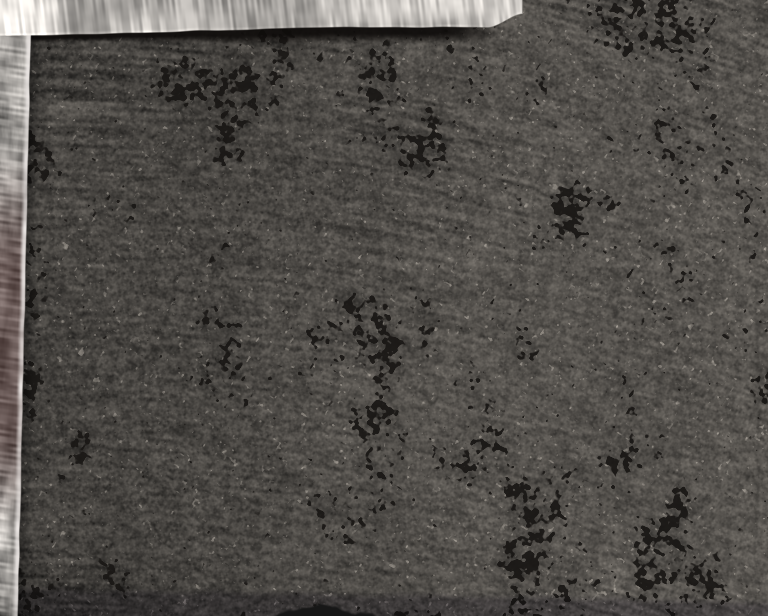
Write a Shadertoy shader that draws this texture.

```glsl
#define STONE_TINT vec3(1.03, 0.99, 0.935)
#define PIT_COLOR vec3(0.095, 0.086, 0.078)
#define FOIL_TINT vec3(1.01, 0.99, 0.965)
#define FOIL_DULL vec3(0.36, 0.29, 0.28)
#define PIT_SCALE 115.0
#define CLUMP_SCALE vec2(12.5, 10.0)
#define CLUMP_RANGE vec2(0.53, 0.80)
#define GRAIN_SCALE 205.0
#define GRAIN_CONTRAST 0.18
#define SCRATCH_CONTRAST 0.12
#define SPECK_SCALE 150.0
#define SPECK_GLOW 0.20

float hash(vec2 p) {
    return fract(sin(dot(p, vec2(12.9898, 78.233))) * 43758.5453);
}

float noise(vec2 p) {
    vec2 i = floor(p), f = fract(p);
    f = f * f * (3.0 - 2.0 * f);
    return mix(mix(hash(i), hash(i + vec2(1, 0)), f.x),
               mix(hash(i + vec2(0, 1)), hash(i + vec2(1, 1)), f.x), f.y);
}

float fbm(vec2 p) {
    float sum = 0.0, amp = 0.53;
    for (int i = 0; i < 4; i++) {
        sum += amp * noise(p);
        p = mat2(1.6, 1.2, -1.2, 1.6) * p + 7.3;
        amp *= 0.5;
    }
    return sum;
}

// Two rotated octaves, so that no lattice shows
float speckle(vec2 p) {
    vec2 a = mat2(0.82, 0.57, -0.57, 0.82) * p;
    vec2 b = mat2(0.54, -0.84, 0.84, 0.54) * p * 1.7 + 11.3;
    return 0.62 * noise(a) + 0.38 * noise(b);
}

// How densely pits gather around a point
float clumps(vec2 p) {
    float bias = 0.035 * smoothstep(0.1, 0.7, p.y) + 0.015 * smoothstep(0.2, 0.7, p.x);
    return smoothstep(CLUMP_RANGE.x, CLUMP_RANGE.y, fbm(p * CLUMP_SCALE + 21.4) + bias);
}

vec3 stone(vec2 p, float px) {
    // Uneven light, brightest towards the right
    float value = mix(0.262, 0.338, smoothstep(0.0, 1.0, p.x));
    value += 0.06 * (fbm(p * 3.0) - 0.5) - 0.02 * smoothstep(0.7, 1.0, p.y);

    // Fine grain, drawn out a little along the scratches that bend to the right
    float bent = p.y + 0.14 * p.x * p.x;
    value += GRAIN_CONTRAST * (speckle(p * GRAIN_SCALE) - 0.5);
    value += 0.5 * GRAIN_CONTRAST * (noise(vec2(p.x * 60.0, bent * 150.0)) - 0.5);
    float scratch = noise(vec2(p.x * 7.0, bent * 170.0)) - 0.5;
    float patchy = smoothstep(0.3, 0.75, fbm(p * vec2(3.0, 6.0) + 5.0));
    value += SCRATCH_CONTRAST * scratch * (0.2 + patchy);

    // Pale specks
    float speck = smoothstep(0.74, 0.92, speckle(p * SPECK_SCALE + 40.0));
    value += SPECK_GLOW * speck;
    vec3 color = value * STONE_TINT;

    // Ragged dark pits, thinning out at the fringe of each clump
    float clump = clumps(p);
    float level = speckle(p * PIT_SCALE) - mix(0.85, 0.47, clump);
    float pit = smoothstep(-0.03, 0.09, level);
    color *= 1.0 - 0.10 * clump;
    color = mix(color, PIT_COLOR, 0.92 * pit);

    // Worn bottom rim, right seam and a chipped notch
    float rim = 0.044 - 0.018 * p.x + 0.006 * noise(p * 20.0);
    vec3 worn = color * vec3(0.76, 0.75, 0.79);
    color = mix(color, worn, 1.0 - smoothstep(-0.010, 0.006, p.y - rim));
    float seam = smoothstep(0.006, 0.0, abs(p.x - 1.228 - 0.004 * noise(p * 12.0)));
    color *= 1.0 - 0.13 * seam * noise(p * 9.0);
    float notch = p.y - 0.016 + 0.25 * abs(p.x - 0.52) - 0.016 * (fbm(p * 30.0) - 0.3);
    return mix(color, vec3(0.09), 1.0 - smoothstep(-0.003, 0.003, notch));
}

vec3 topFoil(vec2 p, float edge) {
    float brush = noise(vec2(p.x * 210.0 + p.y * 25.0, p.y * 22.0)) - 0.5;
    float crumple = fbm(p * vec2(9.0, 14.0)) - 0.5;
    float value = 0.70 + 0.28 * brush + 0.50 * crumple;
    value += 0.22 * smoothstep(0.09, 0.03, abs(p.x - 0.04));
    value += 0.14 * smoothstep(0.006, 0.001, edge) * noise(p * 30.0);
    return value * FOIL_TINT;
}

vec3 leftFoil(vec2 p, float edge) {
    float brush = noise(vec2(p.x * 30.0, p.y * 200.0 + p.x * 30.0)) - 0.5;
    float crumple = fbm(p * vec2(45.0, 14.0)) - 0.5;
    float value = 0.66 + 0.28 * brush + 0.7 * crumple;
    float dull = smoothstep(0.12, 0.32, p.y) * (1.0 - smoothstep(0.55, 0.78, p.y));
    vec3 color = mix(value * FOIL_TINT, FOIL_DULL + 0.2 * brush + 0.2 * crumple, 0.85 * dull);
    float glint = smoothstep(0.011, 0.003, edge) * (0.55 + 0.45 * noise(vec2(p.y * 35.0)));
    return mix(color, vec3(0.92, 0.90, 0.89), glint);
}

void mainImage(out vec4 fragColor, in vec2 fragCoord) {
    float px = 1.0 / iResolution.y;
    vec2 p = fragCoord * px;
    vec3 color = stone(p, px);

    // Foil outlines; positive values lie inside
    float lower = mix(0.941, 0.955, smoothstep(0.0, 0.6, p.x));
    lower += 0.022 * smoothstep(0.79, 0.85, p.x) + 0.002 * noise(p * 25.0);
    float top = min(p.y - lower, 0.848 - p.x);
    float left = mix(0.029, 0.051, p.y) + 0.0015 * (noise(p * 30.0) - 0.5) - p.x;

    // Cast shadows
    float depth = mix(0.013, 0.029, smoothstep(0.1, 0.5, p.x));
    float shade = smoothstep(-depth, -0.3 * depth, p.y - lower);
    shade *= 1.0 - smoothstep(0.72, 0.83, p.x);
    color = mix(color, vec3(0.055, 0.045, 0.04), 0.92 * shade);
    color *= 1.0 - 0.35 * smoothstep(-0.022, 0.0, left);

    // Foil strips, the top one overlapping the left
    color = mix(color, leftFoil(p, left), smoothstep(-px, px, left));
    color = mix(color, topFoil(p, top), smoothstep(-px, px, top));
    fragColor = vec4(clamp(color, 0.0, 1.0), 1.0);
}
```
